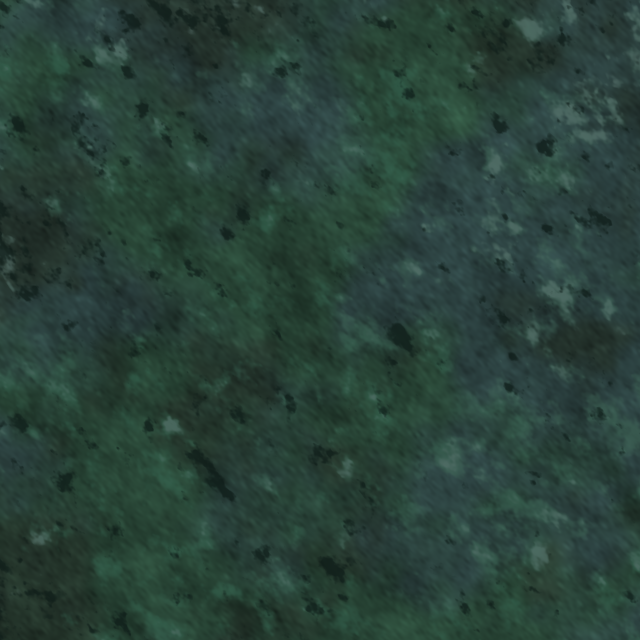
Write a Shadertoy shader that draws this texture.

```glsl
// Weathered dark green stone: mossy and slate clouds, diagonal grain, pale flecks and dark pits.

const vec3 MOSS  = vec3(0.150, 0.258, 0.200);
const vec3 SLATE = vec3(0.168, 0.250, 0.248);
const vec3 UMBER = vec3(0.155, 0.215, 0.175);
const vec3 JADE  = vec3(0.205, 0.390, 0.310);
const vec3 PALE  = vec3(0.350, 0.450, 0.430);
const vec3 PIT   = vec3(0.055, 0.110, 0.095);

const float CLOUD_SCALE  = 4.0;    // cells across the canvas
const float HUE_SCALE    = 3.2;
const float MOTTLE_SCALE = 21.0;
const float FLECK_SCALE  = 26.0;
const float PIT_SCALE    = 34.0;
const vec2  GRAIN_SCALE  = vec2(80.0, 175.0);
const float STRETCH      = 1.45;   // elongation along the grain
const float CLOUD_GAIN   = 0.055;
const float MOTTLE_GAIN  = 0.075;
const float GRAIN_GAIN   = 0.050;

vec3 hash3(vec2 cell) {
    vec3 h = fract(cell.xyx * vec3(0.1031, 0.1030, 0.0973));
    h += dot(h, h.yxz + 33.33);
    return fract((h.xxy + h.yzz) * h.zyx);
}

// Cellular noise: one soft, randomly signed spot per cell, about unit variance
float spots(vec2 p) {
    vec2 cell = floor(p);
    float sum = 0.0;
    for (int y = -1; y <= 1; y++) {
        for (int x = -1; x <= 1; x++) {
            vec2 c = cell + vec2(x, y);
            vec3 h = hash3(c);
            vec2 d = c + h.xy - p;
            float k = max(1.0 - dot(d, d), 0.0);
            sum += (2.0 * h.z - 1.0) * k * k * k;
        }
    }
    return 2.6 * sum;
}

// Four rotated octaves of spots, about unit variance
float layered(vec2 p) {
    const mat2 TURN = mat2(0.96, 0.28, -0.28, 0.96);
    float sum = 0.0, gain = 0.8;
    for (int i = 0; i < 4; i++) {
        sum += gain * spots(p);
        p = TURN * p * 2.03 + 17.3;
        gain *= 0.62;
    }
    return sum;
}

void mainImage(out vec4 fragColor, in vec2 fragCoord) {
    vec2 uv = fragCoord / iResolution.y;
    vec2 centred = uv - 0.5;

    // Axes along and across the falling diagonal grain
    vec2 along = vec2(uv.x - uv.y, uv.x + uv.y) * 0.7071 + 3.0;
    vec2 drawn = along * vec2(1.0 / STRETCH, 1.0);

    // Broad drift: lighter toward the lower right, slate toward the upper right
    float light = 0.7 * centred.x - 1.1 * centred.y;
    float cool  = 1.3 * centred.x + 0.9 * centred.y;

    float cloud  = layered(uv * CLOUD_SCALE + 11.0);
    float hue    = layered(uv * HUE_SCALE + 47.0);
    float mottle = layered(drawn * MOTTLE_SCALE + 5.0);
    float grain  = spots(along * GRAIN_SCALE);

    // Ground colour and shading
    float slate = smoothstep(-0.9, 1.2, hue + cool);
    vec3 color = mix(MOSS, SLATE, slate);
    color = mix(color, UMBER, 0.75 * smoothstep(0.0, 1.8, -cloud - light));
    color *= 1.0 + CLOUD_GAIN * (cloud + light) + MOTTLE_GAIN * mottle + GRAIN_GAIN * grain;

    // Jade patches and small pale flecks
    float fleck = layered(drawn * FLECK_SCALE + 71.0);
    float patches = fleck + 0.45 * cloud + 0.9 * light;
    color = mix(color, mix(JADE, PALE, 0.35 * slate), 0.65 * smoothstep(0.3, 2.9, patches));
    float bright = fleck + 0.5 * mottle + 0.35 * hue + 0.6 * cool;
    color = mix(color, PALE, 0.6 * smoothstep(1.9, 3.7, bright));

    // Dark pits, denser in the dim areas
    float pit = layered(drawn * PIT_SCALE + 133.0) - 0.35 * cloud - 0.8 * light;
    color = mix(color, PIT, 0.75 * smoothstep(1.25, 2.8, pit));

    fragColor = vec4(color, 1.0);
}
```
